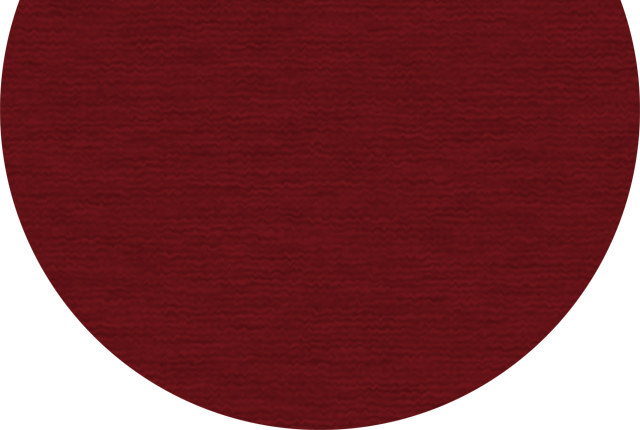
A Shadertoy shader for this texture:

```glsl
// A large disc of dark red ribbed paper on white, cut off by the top edge.
// The ribs are a wave along y, bent by fine noise into small zigzags and
// broken up by stretched noise; one unit is the canvas width.

float hash(vec2 cell) {
    vec3 q = fract(vec3(cell.xyx) * 0.1031);
    q += dot(q, q.yzx + 33.33);
    return fract((q.x + q.y) * q.z);
}

float valueNoise(vec2 p) {
    vec2 cell = floor(p);
    vec2 f = fract(p);
    f = f * f * (3.0 - 2.0 * f);
    float low = mix(hash(cell), hash(cell + vec2(1.0, 0.0)), f.x);
    float high = mix(hash(cell + vec2(0.0, 1.0)), hash(cell + vec2(1.0, 1.0)), f.x);
    return mix(low, high, f.y);
}

// Signed brightness of the paper, near -1 in grooves and +1 on ridges
float ribbedPaper(vec2 p) {
    // Bend the rows: slow drift plus short zigzags
    float drift = valueNoise(p * vec2(16.0, 24.0)) - 0.5;
    float zigzag = valueNoise(p * vec2(170.0, 70.0) + 31.0) - 0.5;
    float row = p.y * 92.0 + 0.45 * drift + 0.6 * zigzag;

    // Rib strength varies along each row
    float strength = 0.35 + 0.65 * valueNoise(vec2(p.x * 18.0, row * 0.8 + 7.0));
    float rib = sin(6.28318 * row) * strength;

    // Long fibres and fine grain
    float fibre = valueNoise(vec2(p.x * 22.0, row * 1.7 + 50.0)) - 0.5;
    float grain = valueNoise(vec2(p.x * 190.0, row * 2.6) + 90.0) - 0.5;
    return 0.6 * rib + 0.8 * fibre + 0.75 * grain;
}

void mainImage(out vec4 fragColor, in vec2 fragCoord) {
    vec2 p = fragCoord / iResolution.x;
    float pixel = 1.0 / iResolution.x;

    // Paper colour around a mid red
    float relief = clamp(ribbedPaper(p), -1.4, 1.1);
    vec3 paper = vec3(0.382, 0.070, 0.088) + relief * vec3(0.062, 0.014, 0.018);

    // Disc touching the left, right and bottom edges
    float disc = length(p - vec2(0.5)) - 0.5;
    float coverage = 1.0 - smoothstep(-0.75 * pixel, 0.75 * pixel, disc);

    fragColor = vec4(mix(vec3(1.0), paper, coverage), 1.0);
}
```
